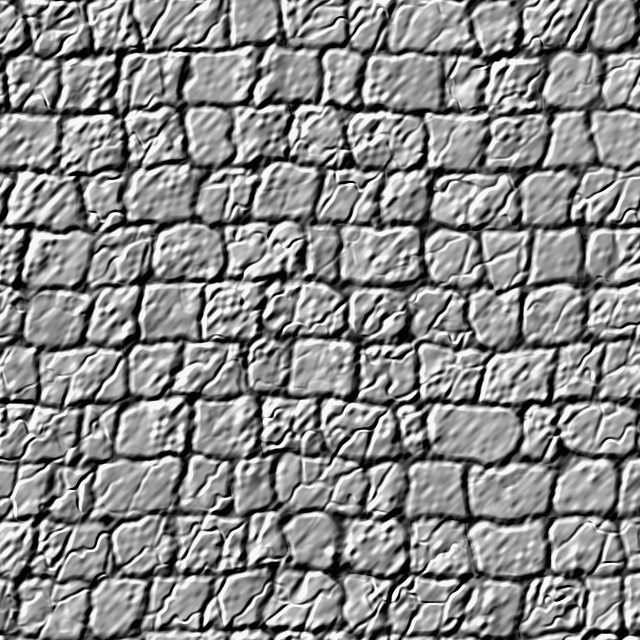
Give the GLSL for this texture map, as a three.js fragment shader.

```glsl
// Rough cobbled wall in grey relief: wavy courses of rounded, uneven stones with
// slanted cracks and grain. A height field is built from rounded boxes, cellular
// noise and value noise, then embossed by light from the upper left.
varying vec2 vUv;

const float ROWS = 11.0;            // courses up the canvas
const float COLUMNS = 10.3;         // mean stones per course
const float SIDE_JITTER = 0.56;     // spread of the upright joints
const float SIDE_SLANT = 0.40;      // lean of the upright joints
const float BEVEL = 0.12;           // width of the stone edge, in courses
const vec2 CRACK_SCALE = vec2(11.0, 23.0);   // along and across the slant
const float CRACK_WIDTH = 0.22;
const float CRACK_DEPTH = 0.62;
const vec2 GRAIN_SCALE = vec2(78.0, 128.0);
const float GRAIN_SMOOTH = 0.46;    // grain height on calm stones
const float GRAIN_ROUGH = 0.85;     // extra height in broken areas
const vec2 LIGHT_STEP = vec2(-0.0016, 0.0016);
const float RELIEF = 1.22;
const float BASE_TONE = 0.62;
const float JOINT_SHADE = 0.44;
const float TONE_VARIATION = 0.08;

float hash(vec2 p) {
  vec3 q = fract(p.xyx * vec3(0.1031, 0.1030, 0.0973));
  q += dot(q, q.yzx + 33.33);
  return fract((q.x + q.y) * q.z);
}

float noise(vec2 p) {
  vec2 i = floor(p), f = fract(p);
  f = f * f * (3.0 - 2.0 * f);
  return mix(mix(hash(i), hash(i + vec2(1.0, 0.0)), f.x),
             mix(hash(i + vec2(0.0, 1.0)), hash(i + 1.0), f.x), f.y);
}

// Gap between the two nearest cell points: zero along cell borders.
float cellBorder(vec2 p) {
  vec2 cell = floor(p), f = fract(p);
  float nearest = 8.0, second = 8.0;
  for (int y = -1; y <= 1; y++) {
    for (int x = -1; x <= 1; x++) {
      vec2 o = vec2(float(x), float(y));
      vec2 c = cell + o + 50.0;
      float d = length(o + vec2(hash(c), hash(c + 71.7)) - f);
      second = min(second, max(nearest, d));
      nearest = min(nearest, d);
    }
  }
  return second - nearest;
}

// Position of the upright joint to the left of a stone, leaning with height.
float sideJoint(float column, float row, float rise) {
  vec2 id = vec2(column, row) + 20.0;
  return column + SIDE_JITTER * (hash(id) - 0.5)
       + SIDE_SLANT * (hash(id + 37.0) - 0.4) * (rise - 0.5);
}

// Stone mask in x (0 in joints, 1 on top), stone random values in y and z.
vec3 stone(vec2 p) {
  p += 0.0022 * sin(p.yx * vec2(37.0, 29.0) + vec2(1.3, 4.1));
  p += 0.0110 * (vec2(noise(p * 42.0), noise(p * 42.0 + 57.0)) - 0.5);
  float y = p.y * ROWS - 0.1 + 0.08 * sin(p.x * 9.0 + 1.0);
  float row = floor(y), rise = y - row;
  float x = p.x * COLUMNS + 5.0 * hash(vec2(row + 9.0, 3.0));
  float column = floor(x);
  if (x < sideJoint(column, row, rise)) column -= 1.0;
  else if (x > sideJoint(column + 1.0, row, rise)) column += 1.0;
  float left = sideJoint(column, row, rise);
  float right = sideJoint(column + 1.0, row, rise);

  vec2 id = vec2(column, row) + 20.0;
  vec2 halfSize = vec2(0.5 * (right - left), 0.5);
  float corner = min(mix(0.05, 0.36, hash(id + 11.0)), halfSize.x);
  vec2 q = abs(vec2(x - 0.5 * (left + right), rise - 0.5)) - halfSize + corner;
  float d = length(max(q, 0.0)) + min(max(q.x, q.y), 0.0) - corner;
  return vec3(smoothstep(-0.01, BEVEL, -d), hash(id + 83.0), hash(id + 131.0));
}

float surfaceHeight(vec2 p, vec3 s) {
  // Axes along and across the rising diagonal
  vec2 slant = vec2(p.x + p.y, p.y - p.x) * 0.7071 + 2.0;

  // Straight cracks with frayed edges, deep on some stones and faint on others
  float fray = 0.28 * (noise(p * 62.0 + 31.0) - 0.5);
  float gap = cellBorder(slant * CRACK_SCALE + fray);
  float crack = 1.0 - smoothstep(0.0, CRACK_WIDTH, gap);
  float depth = CRACK_DEPTH * smoothstep(0.1, 0.8, s.y) * (0.3 + 0.7 * s.x);
  depth *= 0.35 + 1.1 * noise(p * 38.0 + 8.0);

  // Grain, stronger in broken patches and near the joints
  float broken = smoothstep(0.40, 0.80, noise(p * 15.0 + 5.0));
  float grain = 0.70 * noise(slant * GRAIN_SCALE)
              + 0.60 * noise(slant * GRAIN_SCALE * 0.53 + 19.0);
  float amount = GRAIN_SMOOTH + GRAIN_ROUGH * max(broken, 0.55 * (1.0 - s.x));
  return s.x - depth * crack + amount * grain;
}

void main() {
  vec2 lit = vUv + LIGHT_STEP, away = vUv - LIGHT_STEP;
  float slope = surfaceHeight(away, stone(away)) - surfaceHeight(lit, stone(lit));

  // Emboss, then sink the joints and vary the stones
  vec3 s = stone(vUv);
  float joint = (1.0 - s.x) * (1.0 - s.x);
  float tone = BASE_TONE + RELIEF * slope - JOINT_SHADE * joint
             + TONE_VARIATION * (s.z - 0.5) * s.x;
  gl_FragColor = vec4(vec3(clamp(tone, 0.01, 0.97)), 1.0);
}
```
